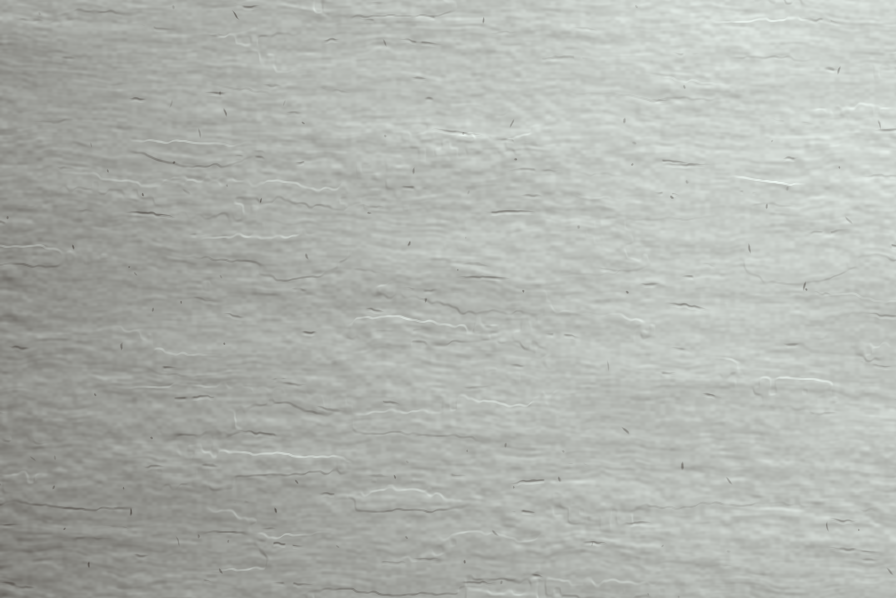
A Shadertoy shader for this texture:

```glsl
#define SHADE_DARK  vec3(0.550, 0.550, 0.530)
#define SHADE_LIGHT vec3(0.770, 0.790, 0.770)
#define GRAIN_TILT 0.035
#define RELIEF 0.36
#define LIGHT_STEP vec2(0.0016, 0.0034)
#define MOTTLE 0.060
#define SPECKLE 0.045
#define FLAKE_EDGE 0.30
#define TICK_DEPTH 0.24
#define CREASE_DEPTH 0.20
#define CREASE_GLINT 0.07

float hash(vec2 p) {
    vec3 q = fract(p.xyx * 0.1031);
    q += dot(q, q.yzx + 33.33);
    return fract((q.x + q.y) * q.z);
}

float noise(vec2 p) {
    vec2 i = floor(p), f = fract(p);
    f = f * f * f * (f * (f * 6.0 - 15.0) + 10.0);
    vec2 e = vec2(1.0, 0.0);
    return mix(mix(hash(i), hash(i + e.xy), f.x),
               mix(hash(i + e.yx), hash(i + e.xx), f.x), f.y);
}

// Bends straight grain into slightly sloping, ragged fibres
vec2 alongGrain(vec2 p) {
    vec2 g = p;
    g.y += GRAIN_TILT * p.x + 0.005 * sin(4.0 * p.x + 7.0 * p.y);
    g.y += 0.018 * noise(p * vec2(9.0, 15.0));
    g.y += 0.007 * noise(p * vec2(33.0, 38.0) + 7.0);
    return g;
}

// Fibres, thin flakes with sharp rims, and patches of lumpy paint
float height(vec2 p) {
    vec2 g = alongGrain(p) + 5.0;
    float fibres = 0.0, amplitude = 0.42;
    vec2 scale = vec2(6.0, 38.0);
    for (int i = 0; i < 3; i++) {
        fibres += amplitude * noise(g * scale + float(i) * 17.0);
        scale *= vec2(2.3, 2.05);
        amplitude *= 0.56;
    }
    float rim = noise(g * vec2(6.0, 31.0) + 60.0) + 0.18 * noise(p * 75.0);
    float flaking = smoothstep(0.42, 0.75, noise(p * vec2(7.0, 13.0) + 80.0));
    float flakes = FLAKE_EDGE * flaking * smoothstep(0.60, 0.69, rim);
    float patches = smoothstep(0.3, 0.75, noise(p * vec2(5.0, 8.0) + 40.0));
    float lumps = 0.36 * noise(p * vec2(27.0, 42.0))
                + 0.22 * noise(p * vec2(60.0, 85.0) + 9.0);
    return fibres + flakes + lumps * (0.4 + patches);
}

// One tapered scratch per occupied cell
float scratches(vec2 p, vec2 cell, float reach, float width,
                float angle, float spread, float density) {
    float px = 1.0 / iResolution.y, mark = 0.0;
    vec2 home = floor(p / cell);
    for (int y = -1; y <= 1; y++)
    for (int x = -1; x <= 1; x++) {
        vec2 id = home + vec2(x, y) + 50.0;
        vec2 seed = vec2(hash(id + 3.1), hash(id + 71.7));
        vec2 r = p - (id - 50.0 + seed) * cell;
        float turn = angle + spread * (hash(id + 23.3) - 0.5);
        float pick = hash(id + 11.9);
        float halfLength = reach * mix(0.25, 1.0, pick * pick);
        vec2 dir = vec2(cos(turn), sin(turn));
        float along = dot(r, dir) / halfLength;
        float across = abs(dot(r, vec2(-dir.y, dir.x)));
        float taper = 1.0 - smoothstep(0.2, 1.0, abs(along));
        float line = taper * (1.0 - smoothstep(0.0, width * taper + px, across));
        float present = step(hash(id + 47.3), density);
        mark = max(mark, present * line * mix(0.25, 1.0, seed.y));
    }
    return mark;
}

float creases(vec2 p) {
    float broken = smoothstep(0.2, 0.5, noise(p * vec2(60.0, 30.0) + 13.0));
    p.y += 0.006 * noise(p * vec2(34.0, 20.0)) + 0.003 * noise(p * 110.0);
    return broken * scratches(p, vec2(0.16, 0.05), 0.06, 0.0016, -0.06, 0.2, 0.6);
}

float ticks(vec2 p) {
    p.x += 0.006 * noise(p * 75.0);
    return scratches(p, vec2(0.075), 0.0115, 0.0014, 1.75, 1.5, 0.36);
}

void mainImage(out vec4 fragColor, in vec2 fragCoord) {
    vec2 uv = fragCoord / iResolution.xy;
    vec2 p = fragCoord / iResolution.y;

    // Light falling off towards the lower left
    float tone = 0.506 + 0.11 * uv.y + 0.40 * uv.x - 0.17 * uv.x * uv.x;
    tone += MOTTLE * (noise(alongGrain(p) * vec2(2.6, 11.0) + 20.0) - 0.5);

    // Raking light across the relief
    tone += RELIEF * (height(p) - height(p + LIGHT_STEP));
    tone += SPECKLE * (noise(p * vec2(120.0, 165.0)) - 0.5);

    // Cracks, with a lit lip below the long ones
    tone += CREASE_GLINT * creases(p + vec2(0.0, 0.0045));
    tone -= CREASE_DEPTH * creases(p);
    tone -= TICK_DEPTH * ticks(p);

    float shade = (tone - SHADE_DARK.g) / (SHADE_LIGHT.g - SHADE_DARK.g);
    fragColor = vec4(clamp(mix(SHADE_DARK, SHADE_LIGHT, shade), 0.0, 1.0), 1.0);
}
```
